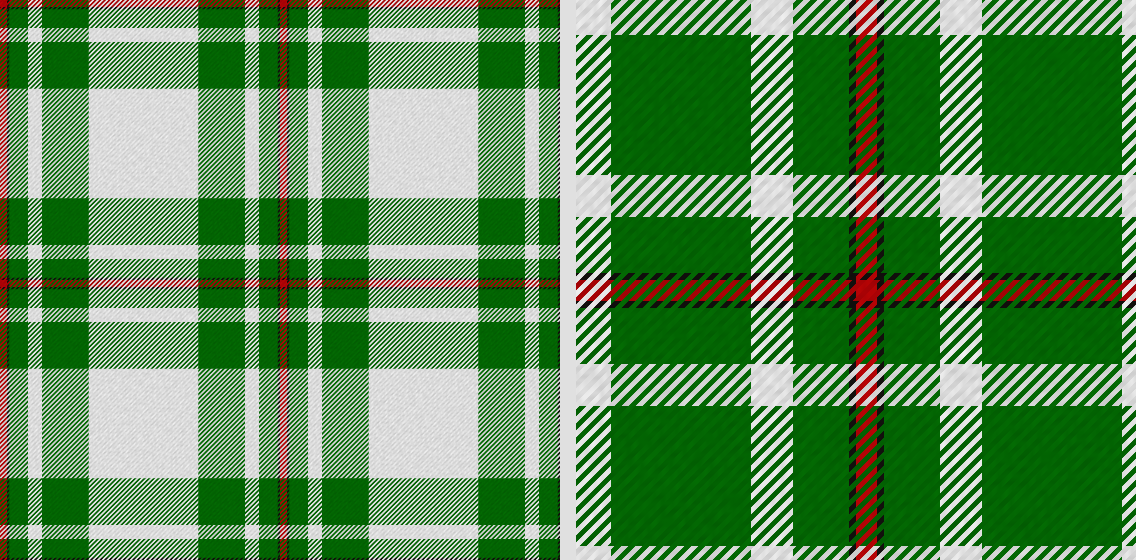
Left, the full canvas; right, a detail of the centre.
Reproduce this pattern procedurally as a three.js fragment shader.

```glsl
// Green and white twill tartan with fine black-edged red lines, two setts across and down.
varying vec2 vUv;

const float REPEATS = 2.0;            // setts across and down
const float SETT = 240.0;             // threads in one sett
const float THREADS = REPEATS * SETT;
const float TWILL = 4.0;              // threads in one twill step (over two, under two)

// Mirrored stripes: centre line and outer edges, in threads
const float CENTRE = 3.0;
const float RED_EDGE = 3.0;
const float BLACK_EDGE = 5.0;
const float INNER_GREEN_EDGE = 21.0;
const float NARROW_WHITE_EDGE = 33.0;
const float OUTER_GREEN_EDGE = 73.0;

const vec3 RED = vec3(0.70, 0.01, 0.02);
const vec3 BLACK = vec3(0.07, 0.06, 0.05);
const vec3 GREEN = vec3(0.01, 0.405, 0.01);
const vec3 WHITE = vec3(0.89);

const float WEFT_SHADE = 0.93;        // weft lies slightly lower than warp
const float FIBRE_AMOUNT = 0.09;      // unevenness of the yarn
const vec2 FIBRE_CELLS = vec2(240.0, 80.0);

vec2 hashGradient(vec2 cell) {
  vec3 p = fract(cell.xyx * vec3(0.1031, 0.1030, 0.0973));
  p += dot(p, p.yzx + 33.33);
  float angle = 6.28319 * fract((p.x + p.y) * p.z);
  return vec2(cos(angle), sin(angle));
}

// Gradient noise that wraps after the given number of cells
float wrappedNoise(vec2 p, vec2 cells) {
  vec2 i = floor(p);
  vec2 f = p - i;
  vec2 u = f * f * f * (f * (f * 6.0 - 15.0) + 10.0);
  vec2 lo = mod(i, cells);
  vec2 hi = mod(i + 1.0, cells);
  float a = dot(hashGradient(lo), f);
  float b = dot(hashGradient(vec2(hi.x, lo.y)), f - vec2(1.0, 0.0));
  float c = dot(hashGradient(vec2(lo.x, hi.y)), f - vec2(0.0, 1.0));
  float d = dot(hashGradient(hi), f - 1.0);
  return mix(mix(a, b, u.x), mix(c, d, u.x), u.y);
}

// Smooth step across a stripe edge
float past(float edge, float d, float blur) {
  return smoothstep(edge - blur, edge + blur, d);
}

// Yarn colour at a thread position, mirrored about the red line
vec3 yarnColour(float thread, float blur) {
  float halfSett = 0.5 * SETT;
  float d = abs(mod(thread - CENTRE + halfSett, SETT) - halfSett);
  vec3 colour = mix(RED, BLACK, past(RED_EDGE, d, blur));
  colour = mix(colour, GREEN, past(BLACK_EDGE, d, blur));
  colour = mix(colour, WHITE, past(INNER_GREEN_EDGE, d, blur));
  colour = mix(colour, GREEN, past(NARROW_WHITE_EDGE, d, blur));
  return mix(colour, WHITE, past(OUTER_GREEN_EDGE, d, blur));
}

void main() {
  // Thread position, counted rightward and downward
  vec2 thread = vec2(vUv.x, 1.0 - vUv.y) * THREADS;
  vec2 footprint = fwidth(vUv * THREADS);
  float pixel = max(footprint.x, footprint.y);

  // Rising diagonal twill: 1 where warp shows, 0 where weft shows
  float wave = abs(mod(thread.x + thread.y, TWILL) - 0.5 * TWILL) - 0.25 * TWILL;
  float warpOnTop = past(0.0, wave, 0.65 * pixel);
  warpOnTop = mix(warpOnTop, 0.5, smoothstep(1.2, 2.4, pixel));

  // Yarn colours with fibre variation running along each thread
  float blur = 0.5 * pixel;
  float warpFibre = wrappedNoise(vUv * FIBRE_CELLS, FIBRE_CELLS);
  float weftFibre = wrappedNoise(vUv.yx * FIBRE_CELLS + 0.5, FIBRE_CELLS);
  vec3 warp = yarnColour(thread.x, blur) * (1.0 + FIBRE_AMOUNT * warpFibre);
  vec3 weft = yarnColour(thread.y, blur) * (1.0 + FIBRE_AMOUNT * weftFibre);

  gl_FragColor = vec4(mix(weft * WEFT_SHADE, warp, warpOnTop), 1.0);
}
```
